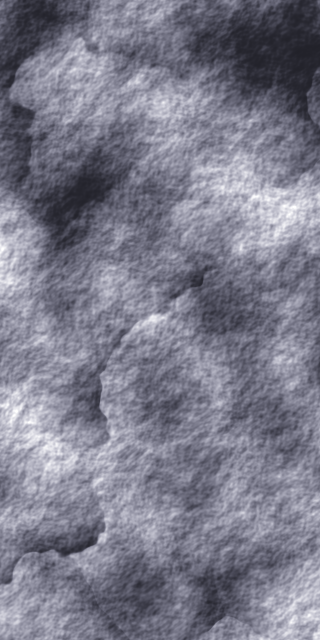
A Shadertoy shader for this texture:

```glsl
// Weathered grey-violet rock face: knobbly grain, rounded ledges and drifting patches of shade.

const float MEAN_TONE      = 0.46;
const float DARKEST_TONE   = 0.12;
const float PATCH_SCALE    = 2.3;   // broad light and dark areas per canvas width
const float PATCH_CONTRAST = 0.58;
const float GRAIN_SCALE    = 8.0;   // coarsest grain per canvas width
const float GRAIN_CONTRAST = 0.15;
const float GRAIN_STRETCH  = 0.95;  // length of a grain against its breadth
const float GRAIN_ANGLE    = 0.68;  // radians above the horizontal
const float GRAIN_SPREAD   = 0.2;   // turn between octaves, radians
const float GRAIN_BLOTCH   = 0.3;   // unlit mottling mixed into the relief
const float LIGHT_SHIFT    = 0.35;  // relief offset, in grain cells
const int   GRAIN_OCTAVES  = 5;
const float LEDGE_SCALE    = 2.7;   // boulders per canvas width
const float LEDGE_CONTRAST = 0.42;
const float LEDGE_SHARP    = 75.0;
const vec2  LEDGE_LIGHT    = vec2(-0.75, 0.66);
const float VIOLET_TINT    = 0.27;

vec2 hash2(vec2 cell) {
    vec3 h = fract(cell.xyx * vec3(0.1031, 0.1030, 0.0973));
    h += dot(h, h.yzx + 33.33);
    return fract((h.xx + h.yz) * h.zy);
}

mat2 rotation(float angle) {
    float c = cos(angle), s = sin(angle);
    return mat2(c, -s, s, c);
}

float cornerSlope(vec2 cell, vec2 offset) {
    float angle = 6.2832 * hash2(cell).x;
    return dot(vec2(cos(angle), sin(angle)), offset);
}

// Gradient noise, roughly -0.7 to 0.7
float noise(vec2 p) {
    vec2 i = floor(p), f = fract(p);
    vec2 u = f * f * f * (f * (f * 6.0 - 15.0) + 10.0);
    vec2 e = vec2(1.0, 0.0);
    return mix(mix(cornerSlope(i, f), cornerSlope(i + e, f - e), u.x),
               mix(cornerSlope(i + e.yx, f - e.yx), cornerSlope(i + 1.0, f - 1.0), u.x), u.y);
}

// Broad patches of shade
float patches(vec2 p) {
    float sum = 0.0, weight = 1.0;
    p = p * PATCH_SCALE + 17.3;
    for (int i = 0; i < 4; i++) {
        sum += weight * noise(p);
        p = rotation(0.7) * p * 2.1 + 5.7;
        weight *= 0.46;
    }
    return sum;
}

// Lit slope of every grain octave, each turned a little differently
float grain(vec2 p) {
    float sum = 0.0, scale = GRAIN_SCALE;
    for (int i = 0; i < GRAIN_OCTAVES; i++) {
        float octave = float(i);
        float turn = GRAIN_ANGLE + GRAIN_SPREAD * sin(octave * 2.4);
        vec2 q = rotation(turn) * p * scale;
        q.x /= GRAIN_STRETCH;
        q += 31.7 * (octave + 1.0);
        float weight = 0.75 + 0.35 * sin(octave * 0.9 - 1.0);
        float slope = noise(q) - noise(q + vec2(0.0, LIGHT_SHIFT));
        sum += weight * (slope + GRAIN_BLOTCH * noise(q.yx + 13.4));
        scale *= 1.82;
    }
    return sum;
}

// Lit rims of rounded boulders: smooth cellular domes that meet in creases
float ledges(vec2 p) {
    p = p * LEDGE_SCALE + 4.2;
    vec2 i = floor(p);
    float slope = 0.0, total = 0.0;
    for (int y = -1; y <= 1; y++)
    for (int x = -1; x <= 1; x++) {
        vec2 cell = i + vec2(x, y);
        vec2 offset = p - cell - 0.1 - 0.8 * hash2(cell + 9.0);
        float d2 = dot(offset, offset);
        float weight = exp(-LEDGE_SHARP * d2);
        slope += weight * dot(offset, LEDGE_LIGHT) * sqrt(d2);
        total += weight;
    }
    return slope / max(total, 1e-37);
}

void mainImage(out vec4 fragColor, in vec2 fragCoord) {
    vec2 p = fragCoord / iResolution.x;

    // Bend the ledges and, very gently, the grain
    vec2 bend = vec2(noise(p * 5.0 + 2.0), noise(p * 5.0 + 40.0));
    vec2 ripple = vec2(noise(p * 21.0 + 7.0), noise(p * 21.0 + 60.0));
    vec2 warped = p + 0.13 * bend + 0.024 * ripple;

    // Ledges come and go across the face
    float exposed = smoothstep(-0.35, 0.2, noise(p * 3.1 + 23.0));

    float tone = MEAN_TONE + PATCH_CONTRAST * patches(p + 0.03 * bend);
    tone += LEDGE_CONTRAST * exposed * ledges(warped);
    tone += GRAIN_CONTRAST * (0.6 + 0.8 * clamp(tone, 0.0, 1.0)) * grain(p + 0.015 * bend);

    // Ease the deepest shade towards its floor
    float above = tone - DARKEST_TONE;
    tone = min(DARKEST_TONE + 0.5 * (above + sqrt(above * above + 0.01)), 1.0);

    // Violet is strongest in the mid tones
    float violet = VIOLET_TINT * tone * (1.0 - tone);
    fragColor = vec4(tone, tone, tone + violet, 1.0);
}
```
